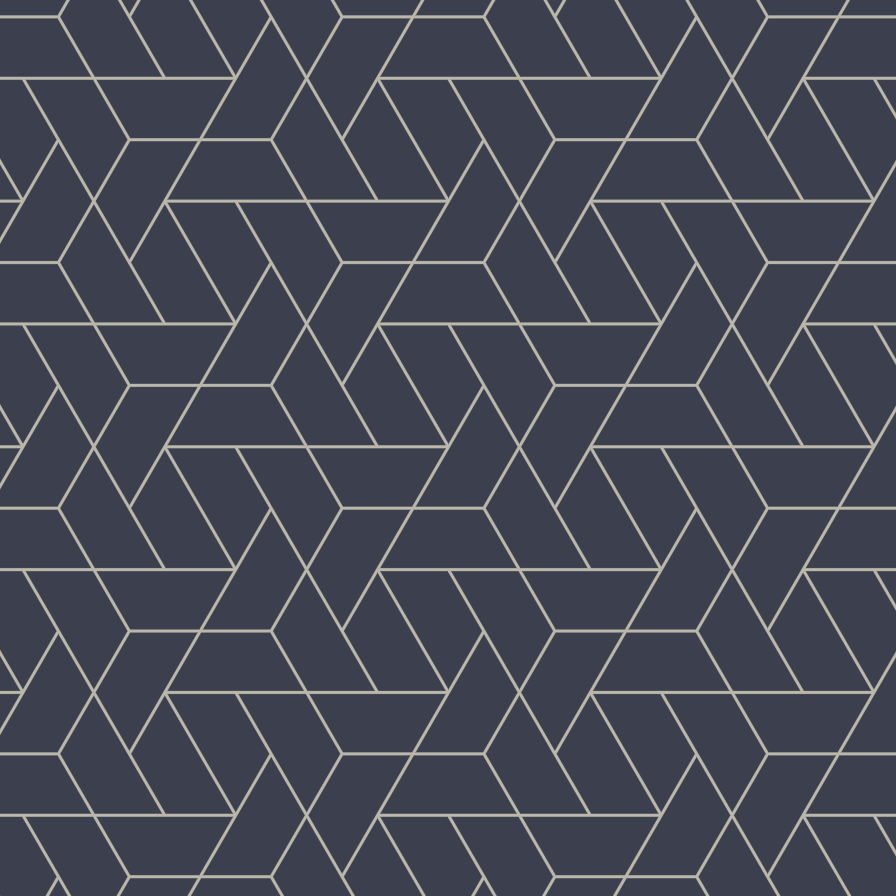
This pattern is drawn by a WebGL 1 fragment shader. Its source:

```glsl
precision highp float;

uniform vec2 u_resolution;

const float PI = 3.14159265;
const float SIDE = 0.07915;                  // triangular grid edge, canvas units
const float LINE_WIDTH = 0.0034;
const vec2 PINWHEEL_CENTRE = vec2(0.3818, 0.7070);
const vec2 CELL = vec2(6.0, 3.4641);         // centred rectangular cell, grid edges
const vec3 SLATE = vec3(0.235, 0.252, 0.306);
const vec3 STONE = vec3(0.735, 0.720, 0.670);

vec2 direction(float angle) {
  return vec2(cos(angle), sin(angle));
}

// Offset from p to the nearest point of the centred lattice
vec2 foldToLattice(vec2 p, vec2 cell) {
  vec2 corner = mod(p + 0.5 * cell, cell) - 0.5 * cell;
  vec2 middle = mod(p, cell) - 0.5 * cell;
  return dot(corner, corner) < dot(middle, middle) ? corner : middle;
}

// Distance to a bar centred on the origin
float barDistance(vec2 p, vec2 axis, float halfLength) {
  float along = clamp(dot(p, axis), -halfLength, halfLength);
  return length(p - along * axis);
}

// Three crossed pairs of bars around each centre, plus one extra divider
float latticeDistance(vec2 p, vec2 cell) {
  vec2 divider = foldToLattice(p + vec2(2.0, 0.0), cell);
  float d = barDistance(divider, direction(2.0 * PI / 3.0), 1.0);
  for (int i = 0; i < 3; i++) {
    float turn = float(i) * 2.0 * PI / 3.0;
    vec2 q = foldToLattice(p - direction(turn), cell);
    d = min(d, barDistance(q, direction(turn + PI / 3.0), 2.0));
    d = min(d, barDistance(q, direction(turn), 1.0));
  }
  return d;
}

float strokeCoverage(float d, float width, float pixel) {
  return 1.0 - smoothstep(-0.75 * pixel, 0.75 * pixel, d - 0.5 * width);
}

void main() {
  float pixel = 1.0 / min(u_resolution.x, u_resolution.y);
  vec2 canvas = gl_FragCoord.xy * pixel;
  float d = SIDE * latticeDistance((canvas - PINWHEEL_CENTRE) / SIDE, CELL);
  float line = strokeCoverage(d, LINE_WIDTH, pixel);
  gl_FragColor = vec4(mix(SLATE, STONE, line), 1.0);
}
```
